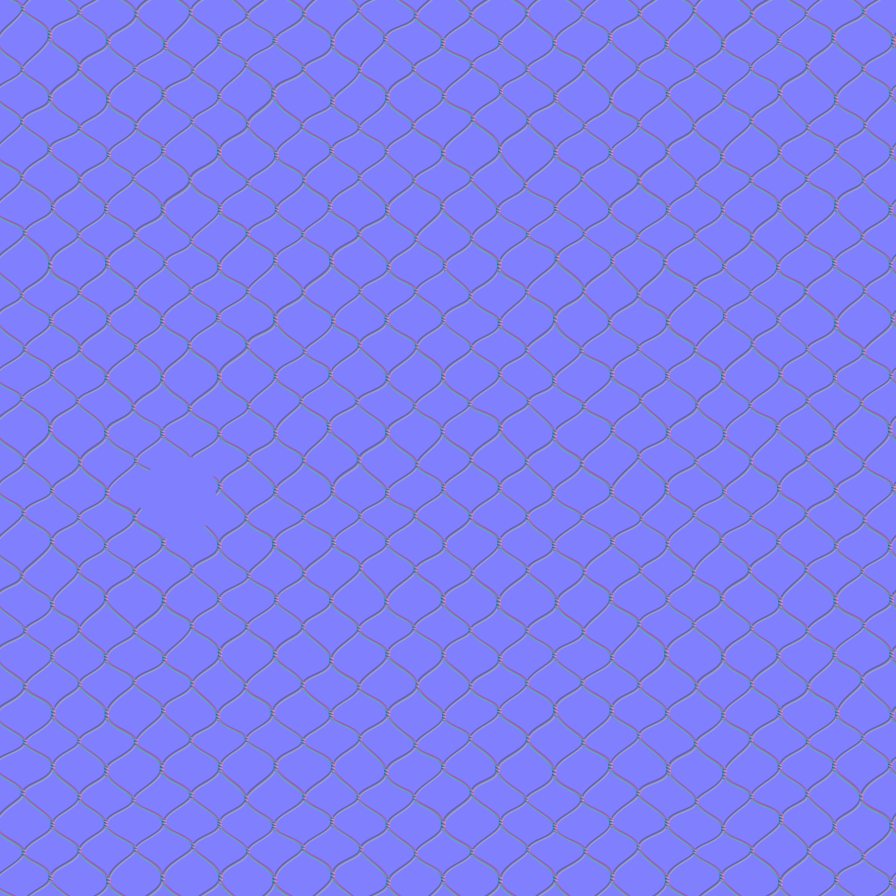
Write a three.js fragment shader that draws this texture map.

```glsl
// Tangent-space normal map of a knotted wire net with one torn opening.
// Mirrored ogee curves give a signed distance to each wire; its gradient tilts
// the normal (green points down). Periodic gradient noise bends the net.
varying vec2 vUv;

const float REPEATS = 16.0;                    // meshes across and down
const vec2  NET_OFFSET = vec2(0.08, -0.28);    // in meshes
const float BEND_SCALE = 0.75;                 // noise cells per mesh
const vec2  BEND = vec2(0.08, 0.19);           // in meshes
const float WIRE_RADIUS = 0.025;               // in meshes
const float EDGE_SOFT = 0.016;
const float WIRE_GAP = 0.010;                  // half gap between paired wires
const float OGEE_POWER = 1.10;                 // above 1 rounds the large knots
const float WIRE_LEAN = 0.60;
const float WIRE_Z = 0.38;
const vec2  LARGE_KNOT = vec2(0.042, 0.090);   // half sizes in meshes
const vec2  SMALL_KNOT = vec2(0.036, 0.070);
const vec2  KNOT_LEAN = vec2(0.55, 0.32);      // across, along the coils
const float KNOT_Z = 0.38;
const float COIL_PITCH = 0.055;
const vec2  HOLE_CENTER = vec2(0.199, 0.447);  // in canvas units
const vec2  HOLE_RADIUS = vec2(0.046, 0.042);
const float HOLE_RAGGED = 0.35;
const float PI = 3.14159;

float hash(vec2 p) {
  return fract(sin(dot(p, vec2(127.1, 311.7))) * 43758.5);
}

// Gradient at a noise lattice point, wrapped at the canvas edge
vec2 latticeGradient(vec2 cell, float seed) {
  float angle = 2.0 * PI * hash(mod(cell, REPEATS * BEND_SCALE) + seed);
  return vec2(cos(angle), sin(angle));
}

float gradientNoise(vec2 p, float seed) {
  vec2 i = floor(p), f = fract(p);
  vec2 w = f * f * f * (f * (f * 6.0 - 15.0) + 10.0);
  vec2 e = vec2(1.0, 0.0);
  float a = dot(latticeGradient(i, seed), f);
  float b = dot(latticeGradient(i + e.xy, seed), f - e.xy);
  float c = dot(latticeGradient(i + e.yx, seed), f - e.yx);
  float d = dot(latticeGradient(i + e.xx, seed), f - e.xx);
  return mix(mix(a, b, w.x), mix(c, d, w.x), w.y);
}

float signOf(float x) { return x < 0.0 ? -1.0 : 1.0; }

// Signed distance to the nearest wire in x, its outward direction in yz
vec3 wireField(vec2 q) {
  float t = 2.0 * abs(q.y);
  float phase = PI * pow(t, OGEE_POWER);
  float span = 0.5 - 2.0 * WIRE_GAP;
  float curve = WIRE_GAP + span * (0.5 - 0.5 * cos(phase));
  float slope = span * PI * sin(phase) * OGEE_POWER
              * pow(t, OGEE_POWER - 1.0) * signOf(q.y);
  vec2 gradient = vec2(signOf(q.x), -slope);
  float steepness = length(gradient);
  return vec3((abs(q.x) - curve) / steepness, gradient / steepness);
}

// Coiled knot: tilt in xy, coverage in z
vec3 knot(vec2 k, vec2 size) {
  float cover = 1.0 - smoothstep(0.65, 1.25, length(k / size));
  float coil = sin(2.0 * PI * (k.y + 0.35 * k.x) / COIL_PITCH);
  float side = clamp(k.x / size.x * 1.4, -1.0, 1.0);
  return vec3(KNOT_LEAN * vec2(side, coil), cover);
}

vec3 encode(vec2 tilt, float z) {
  return 0.5 + 0.5 * vec3(tilt.x, -tilt.y, z);
}

void main() {
  // Bent net coordinates
  vec2 n = vUv * REPEATS * BEND_SCALE;
  vec2 bend = vec2(gradientNoise(n, 3.0), gradientNoise(n, 41.0));
  vec2 p = vUv * REPEATS + NET_OFFSET + BEND * bend;
  vec2 id = floor(p + 0.5);
  vec2 q = p - id;

  // Wires
  vec3 wire = wireField(q);
  float across = clamp(wire.x / WIRE_RADIUS, -1.0, 1.0);
  float wireCover = 1.0 - smoothstep(WIRE_RADIUS - EDGE_SOFT,
                                     WIRE_RADIUS + EDGE_SOFT, abs(wire.x));
  vec3 flatColor = encode(vec2(0.0), 1.0);
  vec3 color = mix(flatColor, encode(wire.yz * across * WIRE_LEAN, WIRE_Z),
                   wireCover);

  // Knots on the mesh corners and centres, each wound a little differently
  vec2 toward = vec2(signOf(q.x), signOf(q.y)) * 0.5;
  vec2 largeId = mod(id, REPEATS);
  vec2 smallId = mod(floor(p), REPEATS) + 57.0;
  vec3 large = knot(q, LARGE_KNOT * vec2(1.0, mix(0.8, 1.2, hash(largeId))));
  vec3 small = knot(q - toward,
                    SMALL_KNOT * vec2(1.0, mix(0.75, 1.25, hash(smallId))));
  color = mix(color, encode(large.xy, KNOT_Z), large.z);
  color = mix(color, encode(small.xy, KNOT_Z), small.z * 0.85);

  // Torn opening with a ragged rim
  float rim = length((vUv - HOLE_CENTER) / HOLE_RADIUS)
            + HOLE_RAGGED * gradientNoise(n * 2.0, 17.0);
  color = mix(flatColor, color, smoothstep(0.98, 1.02, rim));

  gl_FragColor = vec4(color, 1.0);
}
```
